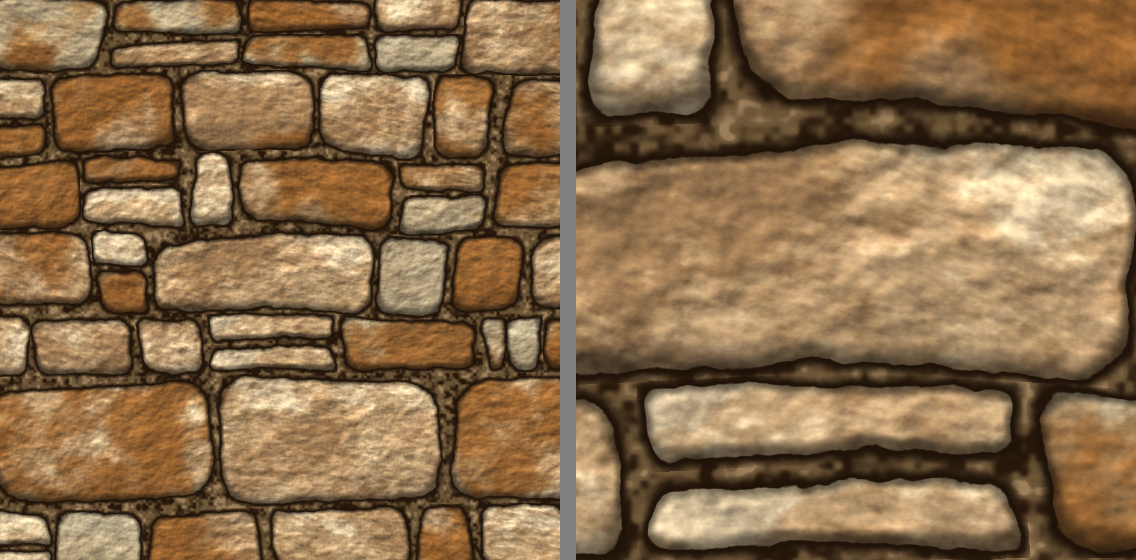
Left, the full canvas; right, a detail of the centre.
Give the GLSL for this texture, as a WebGL 1 fragment shader.

```glsl
precision highp float;
// Dry stone wall: rough sandstone blocks in uneven courses with dark, gritty joints.
uniform vec2 u_resolution;

const vec3 SHADOW = vec3(0.15, 0.09, 0.04);
const vec3 MORTAR = vec3(0.43, 0.34, 0.22);
const vec3 RUST   = vec3(0.55, 0.35, 0.16);
const vec3 TAN    = vec3(0.61, 0.47, 0.32);
const vec3 SAND   = vec3(0.73, 0.60, 0.44);
const vec3 CREAM  = vec3(0.86, 0.77, 0.62);
const vec3 GREY   = vec3(0.67, 0.62, 0.50);

struct Stone {
  float dist;   // signed distance, negative inside
  vec2 local;   // position from the centre
  vec2 halfSize;
  vec2 id;
};

float hash(vec2 p) {
  return fract(sin(dot(p, vec2(127.1, 311.7))) * 43758.5);
}

float noise(vec2 p) {
  vec2 i = floor(p), f = fract(p);
  f = f * f * (3.0 - 2.0 * f);
  return mix(mix(hash(i), hash(i + vec2(1, 0)), f.x),
             mix(hash(i + vec2(0, 1)), hash(i + vec2(1, 1)), f.x), f.y);
}

float fbm(vec2 p) {
  float sum = 0.0, amp = 0.52;
  for (int i = 0; i < 5; i++) {
    sum += amp * noise(p);
    p = mat2(0.8, 0.6, -0.6, 0.8) * p * 2.1 + 3.7;
    amp *= 0.5;
  }
  return sum;
}

float smoothMax(float a, float b, float k) {
  float h = max(k - abs(a - b), 0.0) / k;
  return max(a, b) + h * h * k * 0.25;
}

// Block with four randomly tilted sides that never leaves its cell.
float blockDistance(vec2 p, vec2 size, vec2 id) {
  vec4 tilt = vec4(hash(id + 1.3), hash(id + 2.7), hash(id + 3.1), hash(id + 4.9)) - 0.5;
  tilt *= vec4(0.13, 0.13, 0.34, 0.34);
  vec4 sides = vec4(p.y, -p.y, p.x, -p.x) - size.yyxx
             + tilt * p.xxyy + abs(tilt) * size.xxyy;
  float corner = min(size.x, size.y) * 0.55;
  return smoothMax(smoothMax(sides.x, sides.y, corner),
                   smoothMax(sides.z, sides.w, corner), corner);
}

float jointAt(float k, float row) {
  return k + 0.66 * (hash(vec2(k, row * 5.3)) - 0.5);
}

Stone findStone(vec2 p) {
  // Course: the second one from the bottom holds the largest blocks.
  float bottom = -0.03, height = 0.13, row = 0.0;
  for (int i = 0; i < 14; i++) {
    row = float(i);
    height = i == 1 ? 0.235 : mix(0.10, 0.155, hash(vec2(row, 8.2)));
    if (p.y < bottom + height) break;
    bottom += height;
  }
  // Block along the course, between jittered joints.
  float width = height * mix(1.35, 1.85, hash(vec2(row, 2.4)));
  p.x += width * (3.0 + 5.0 * hash(vec2(row, 6.1)));
  float s = p.x / width, k = floor(s);
  if (s < jointAt(k, row)) k -= 1.0;
  else if (s >= jointAt(k + 1.0, row)) k += 1.0;
  vec2 lo = vec2(jointAt(k, row) * width, bottom);
  vec2 hi = vec2(jointAt(k + 1.0, row) * width, bottom + height);
  vec2 id = vec2(k, row);
  // Some cells hold two flat stones, or a wide and a narrow one.
  float kind = hash(id + 9.4), cut = mix(0.34, 0.66, hash(id + 5.6));
  vec2 mid = mix(lo, hi, cut);
  if (kind > 0.72 && row != 1.0) {
    if (p.y < mid.y) hi.y = mid.y; else { lo.y = mid.y; id += 31.7; }
  } else if (kind < 0.16) {
    if (p.x < mid.x) hi.x = mid.x; else { lo.x = mid.x; id += 57.3; }
  }
  vec2 size = 0.5 * (hi - lo) - mix(0.003, 0.007, hash(id + 7.7));
  vec2 local = p - 0.5 * (lo + hi);
  return Stone(blockDistance(local, size, id), local, size, id);
}

float relief(vec2 p) {
  return fbm(p * vec2(15.0, 24.0)) + 0.35 * fbm(p * vec2(60.0, 85.0));
}

vec3 stoneColor(Stone st) {
  float pick = hash(st.id + 0.6);
  vec2 q = st.local + 9.0 * vec2(pick, hash(st.id + 6.3));
  q.y += q.x * 0.3 * (hash(st.id + 8.8) - 0.5);
  float patches = fbm(q * vec2(11.0, 16.0)) - 0.5;
  float grain = fbm(q * vec2(55.0, 110.0)) - 0.5;
  // Broken upper face, paler than the front below its ragged crease.
  float crease = st.local.y - st.halfSize.y * mix(0.1, 0.9, hash(st.id + 2.2)) + patches * 0.13;
  float tone = mix(0.2, 0.8, pick) + patches * 1.1 + grain * 0.6;
  tone += 0.2 * smoothstep(-0.006, 0.006, crease);
  vec3 color = mix(TAN, SAND, smoothstep(0.2, 0.55, tone));
  color = mix(color, CREAM, smoothstep(0.55, 0.95, tone));
  color = mix(color, GREY, 0.7 * step(0.86, hash(st.id + 4.1)));
  // Iron stains: whole blocks or single patches.
  float iron = fbm(q * 9.0 + 20.0) + 0.55 * (hash(st.id + 3.8) - 0.5);
  color = mix(color, RUST, 0.9 * smoothstep(0.5, 0.72, iron));
  // Light from the upper left.
  float slope = relief(q) - relief(q + vec2(-0.003, 0.004));
  color *= clamp(1.0 + 1.7 * slope + 0.35 * grain, 0.45, 1.35);
  float underside = smoothstep(0.2, 1.0, -st.local.y / st.halfSize.y);
  float rim = smoothstep(0.0, mix(0.007, 0.018, underside), -st.dist);
  return color * mix(0.5, 1.0, rim) * (1.02 - 0.12 * underside);
}

vec3 jointColor(vec2 p, float dist) {
  float grit = noise(p * 85.0) * 0.6 + noise(p * 190.0) * 0.4;
  vec3 rubble = mix(SHADOW, MORTAR, smoothstep(0.2, 0.6, grit));
  rubble = mix(rubble, SAND, 0.6 * smoothstep(0.62, 0.8, grit));
  return mix(SHADOW * 0.8, rubble, smoothstep(0.001, 0.009, dist));
}

void main() {
  vec2 p = gl_FragCoord.xy / u_resolution.y;
  vec2 bent = p + 0.028 * (vec2(noise(p * 5.0), noise(p * 4.0 + 17.0)) - 0.5);
  Stone st = findStone(bent);
  st.dist += 0.012 * (fbm(p * 32.0) - 0.5);
  float edge = 1.0 / u_resolution.y;
  float cover = 1.0 - smoothstep(-edge, edge, st.dist);
  gl_FragColor = vec4(mix(jointColor(p, st.dist), stoneColor(st), cover), 1.0);
}
```
